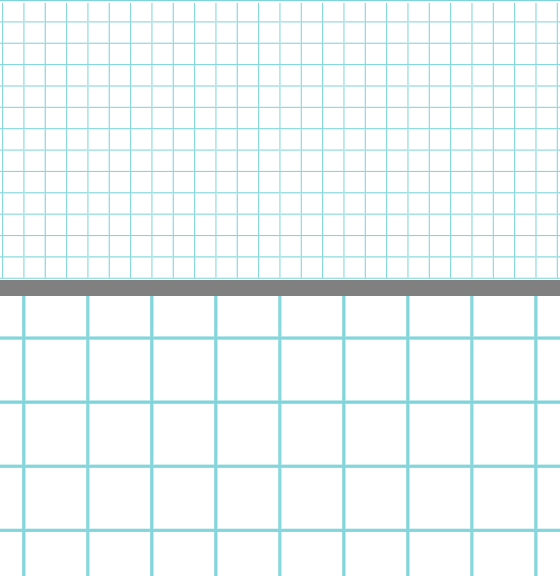
Top: the whole. Bottom: its middle third, enlarged.
Give the GLSL for this pattern, as a WebGL 1 fragment shader.

```glsl
precision highp float;
// Square ruled paper: thin cyan lines on white, 27 columns by 14 rows.
// Each direction repeats one box-filtered line; its ink strength cycles
// slowly about every third line, and columns stop short of the top row.

uniform vec2 u_resolution;

// Lengths are in canvas heights; x runs from the left, y from the top.
const vec2 PITCH = vec2(0.0762, 0.0763);
const vec2 FIRST_LINE = vec2(0.0092, 0.0019);
const float LINE_WIDTH = 0.0039;
const float COLUMN_TOP = 0.0104;
const float COLUMN_BOTTOM = 0.9955;

// Ink cycle: phase advance per line, and phase of the first line.
const vec2 INK_STEP = vec2(0.318, 0.3333);
const vec2 INK_START = vec2(-0.636, 0.0);
const float INK_STRONG = 1.06;
const float INK_WEAK = 0.96;

const vec3 PAPER = vec3(1.0);
const vec3 INK = vec3(0.52, 0.84, 0.862);

// Share of a pixel's width that lies inside a line at the given distance.
vec2 lineCoverage(vec2 distanceToLine, float pixel) {
  vec2 nearEdge = (0.5 * LINE_WIDTH - distanceToLine) / pixel;
  vec2 farEdge = (-0.5 * LINE_WIDTH - distanceToLine) / pixel;
  return clamp(nearEdge + 0.5, 0.0, 1.0) - clamp(farEdge + 0.5, 0.0, 1.0);
}

// Strongest at whole phases, weakest halfway between them.
vec2 inkStrength(vec2 lineIndex) {
  vec2 phase = lineIndex * INK_STEP + INK_START;
  vec2 offPeak = 2.0 * abs(fract(phase + 0.5) - 0.5);
  return mix(vec2(INK_STRONG), vec2(INK_WEAK), offPeak);
}

void main() {
  float pixel = 1.0 / u_resolution.y;
  vec2 position = gl_FragCoord.xy * pixel;
  position.y = 1.0 - position.y;

  // Nearest column and row
  vec2 fromFirst = position - FIRST_LINE;
  vec2 lineIndex = floor(fromFirst / PITCH + 0.5);
  vec2 distanceToLine = abs(fromFirst - lineIndex * PITCH);
  vec2 ink = lineCoverage(distanceToLine, pixel) * inkStrength(lineIndex);

  // Trim the column ends
  float belowTop = clamp((position.y - COLUMN_TOP) / pixel + 0.5, 0.0, 1.0);
  float aboveEnd = clamp((COLUMN_BOTTOM - position.y) / pixel + 0.5, 0.0, 1.0);
  ink.x *= belowTop * aboveEnd;

  gl_FragColor = vec4(mix(PAPER, INK, max(ink.x, ink.y)), 1.0);
}
```
